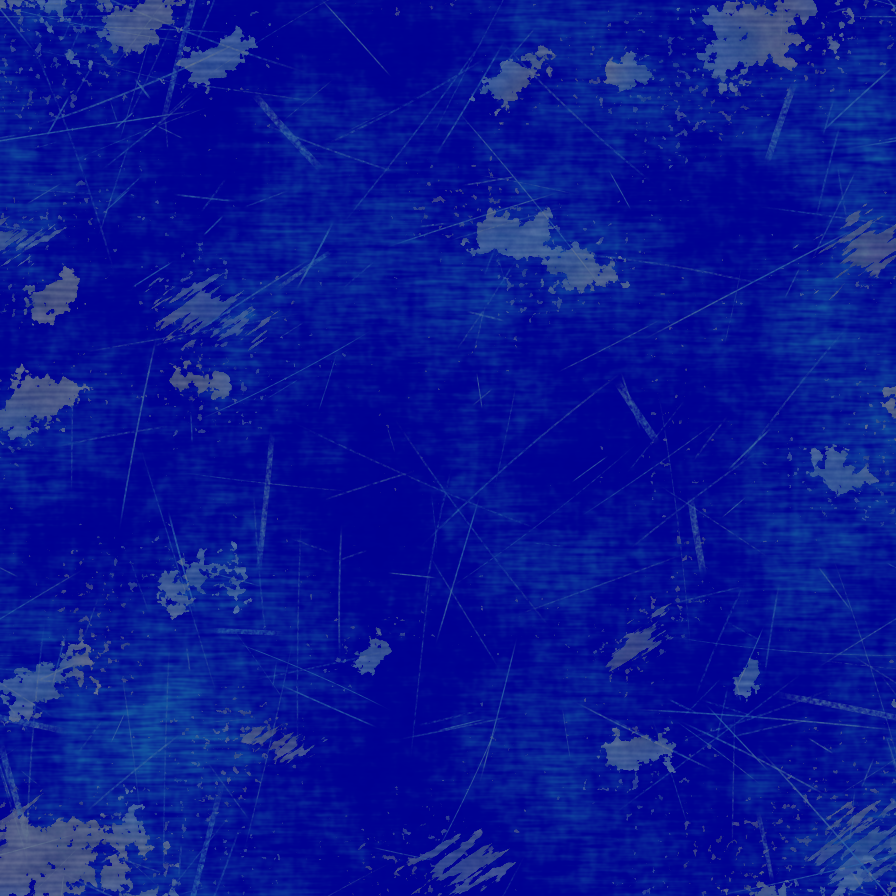
This texture is drawn by a Shadertoy shader. Its source:

```glsl
// Worn blue painted metal: brushed grain, flaked grey patches, specks and scratches.

const float TAU = 6.28319;
const vec3 DEEP_BLUE = vec3(0.002, 0.002, 0.570);
const vec3 FADED_BLUE = vec3(0.055, 0.250, 0.615);
const vec3 SCRATCH_BLUE = vec3(0.16, 0.38, 0.65);
const vec3 SCRATCH_GREY = vec3(0.38, 0.45, 0.56);
const vec3 BARE_GREY = vec3(0.33, 0.38, 0.50);
const vec3 BARE_BLUE = vec3(0.23, 0.37, 0.59);

vec2 hash2(vec2 p) {
    vec3 q = fract(p.xyx * vec3(0.1031, 0.1030, 0.0973));
    q += dot(q, q.yzx + 33.33);
    return fract((q.xx + q.yz) * q.zy);
}

mat2 rotation(float angle) {
    float c = cos(angle), s = sin(angle);
    return mat2(c, -s, s, c);
}

float cornerSlope(vec2 cell, vec2 offset) {
    float angle = TAU * hash2(cell).x;
    return dot(vec2(cos(angle), sin(angle)), offset);
}

float gradientNoise(vec2 p) {
    vec2 i = floor(p), f = fract(p), e = vec2(1.0, 0.0);
    vec2 u = f * f * f * (f * (f * 6.0 - 15.0) + 10.0);
    return mix(mix(cornerSlope(i, f), cornerSlope(i + e, f - e), u.x),
               mix(cornerSlope(i + e.yx, f - e.yx), cornerSlope(i + e.xx, f - e.xx), u.x), u.y);
}

float fbm(vec2 p, int octaves) {
    float sum = 0.0, amplitude = 0.5;
    for (int i = 0; i < octaves; i++) {
        sum += amplitude * gradientNoise(p);
        p = rotation(0.6) * p * 2.03 + 17.3;
        amplitude *= 0.5;
    }
    return sum;
}

// Shortest offset on a canvas that repeats every unit
vec2 wrapOffset(vec2 d) {
    return fract(d + 0.5) - 0.5;
}

// Cloudy fading crossed by fine horizontal brushing
float fadedTone(vec2 p) {
    float clouds = fbm(p * 4.0 + 3.7, 5);
    float mottle = 0.8 * fbm(p * 28.0, 3) + 0.55 * fbm(p * 95.0 + 8.0, 2);
    float brushed = gradientNoise(p * vec2(9.0, 150.0)) + 0.8 * gradientNoise(p * vec2(20.0, 235.0) + 9.0);
    brushed += 0.7 * gradientNoise(p * vec2(40.0, 390.0) + 4.0);
    float upright = gradientNoise(p * vec2(130.0, 9.0) + 5.0);
    float tone = 0.19 + 1.75 * clouds + mottle + 0.14 * upright;
    tone += brushed * max(0.32 + 0.6 * clouds, 0.12);
    return min(0.5 * (tone + sqrt(tone * tone + 0.02)), 1.3);
}

// x: closeness to plain flakes, y: closeness to flakes scraped into strokes
vec2 flakeField(vec2 p) {
    vec2 field = vec2(-4.0);
    for (int i = 0; i < 25; i++) {
        vec2 cell = vec2(i % 5, i / 5);
        vec2 shape = hash2(cell + 61.0), kind = hash2(cell + 23.0);
        vec2 centre = (cell + 0.1 + 0.8 * hash2(cell + 7.0)) / 5.0;
        float fromMiddle = length(centre - 0.5);
        if (fromMiddle < 0.2) continue;
        float radius = mix(0.026, 0.050, shape.x) * mix(1.0, 1.8, smoothstep(0.48, 0.64, fromMiddle));
        vec2 d = rotation((shape.y - 0.4) * 1.3) * wrapOffset(p - centre);
        float closeness = 1.0 - length(d * vec2(0.8, 1.45)) / radius;
        if (kind.x < 0.2) field.y = max(field.y, closeness);
        else field.x = max(field.x, closeness);
    }
    return field;
}

float scratch(vec2 d, float angle, float halfLength, float halfWidth, float bend, float pixel) {
    vec2 q = rotation(angle) * d;
    q.y += bend * q.x * q.x;
    float across = 1.0 - smoothstep(halfWidth - 0.5 * pixel, halfWidth + 0.8 * pixel, abs(q.y));
    return across * (1.0 - smoothstep(0.6 * halfLength, halfLength, abs(q.x)));
}

// Loose bundles of long thin scratches with a few broad scuffs
float scratches(vec2 p, float grit, float pixel) {
    float mark = 0.0;
    for (int i = 0; i < 210; i++) {
        float id = float(i);
        vec2 bundle = vec2(i % 11, 71.0);
        vec2 place = hash2(vec2(id, 5.0)), shape = hash2(vec2(id, 31.0)), look = hash2(vec2(id, 47.0));
        vec2 centre = hash2(bundle) + (place - 0.5) * (i % 4 == 0 ? 1.0 : 0.30);
        float angle = TAU * hash2(bundle + 13.0).x + (shape.x - 0.5) * 2.2;
        bool broad = i % 19 == 7;
        float halfLength = mix(broad ? 0.04 : 0.015, 0.16, shape.y * shape.y);
        float halfWidth = broad ? mix(0.0020, 0.0038, look.x) : mix(0.0003, 0.0009, look.x);
        float strength = broad ? 0.45 + 1.3 * grit : mix(0.25, 0.8, look.y * look.y) + grit;
        float bend = (look.x - 0.5) * 0.7;
        float line = scratch(wrapOffset(p - centre), angle, halfLength, halfWidth, bend, pixel);
        mark = 1.0 - (1.0 - mark) * (1.0 - line * clamp(strength, 0.0, 0.85));
    }
    return mark;
}

void mainImage(out vec4 fragColor, in vec2 fragCoord) {
    float pixel = 1.0 / iResolution.y;
    vec2 p = fragCoord * pixel;

    // Painted ground
    vec3 colour = mix(DEEP_BLUE, FADED_BLUE, fadedTone(p));

    // Ragged flakes and diagonal scrapes
    vec2 field = flakeField(p);
    float ragged = fbm(p * 24.0 + 11.0, 5);
    float crumbs = fbm(p * 105.0, 3);
    float strokes = fbm(rotation(0.62) * p * vec2(16.0, 130.0), 3);
    float flakes = smoothstep(0.0, 0.12, field.x + 2.2 * ragged + 1.3 * crumbs - 0.25);
    float scrapes = smoothstep(0.0, 0.16, field.y + 1.2 * ragged + 2.2 * strokes + 0.5 * crumbs - 0.25);

    // Specks gather around flakes and in drifting clusters
    float halo = smoothstep(-2.2, 0.3, max(field.x, field.y));
    float rarity = 0.33 - 0.16 * halo - 0.45 * fbm(p * 6.0 + 40.0, 4);
    float specks = smoothstep(0.0, 0.07, crumbs - max(rarity, 0.13));

    // Bare surface shows the brushing too
    float grain = 0.14 * gradientNoise(p * vec2(14.0, 230.0)) + 0.16 * ragged + 0.10 * crumbs;
    float hue = smoothstep(-0.15, 0.15, fbm(p * 6.0 + 90.0, 2));
    vec3 bare = mix(BARE_GREY, BARE_BLUE, hue) + grain * vec3(1.0, 0.9, 0.5);
    float wear = max(max(0.84 * flakes, 0.72 * scrapes), 0.56 * specks);
    colour = mix(colour, bare, wear);

    // Scratches lie on top
    float mark = scratches(p, fbm(p * 230.0, 2), pixel);
    vec3 scratchColour = mix(SCRATCH_BLUE, SCRATCH_GREY, max(0.45 * (1.0 - hue), flakes));
    colour = mix(colour, scratchColour, mark);

    fragColor = vec4(clamp(colour, 0.0, 1.0), 1.0);
}
```
